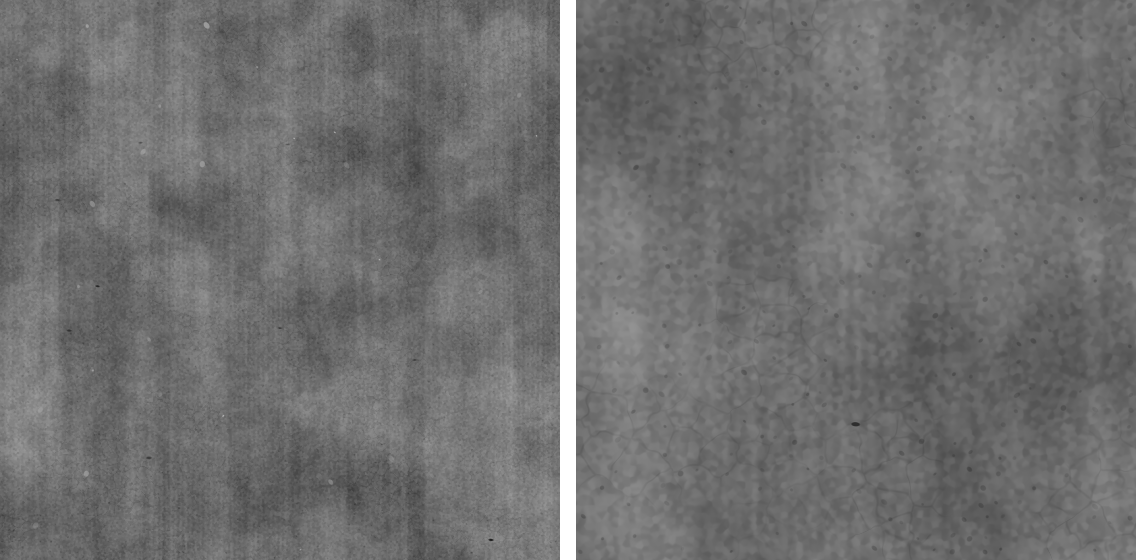
Left, the full canvas; right, a detail of the centre.
A Shadertoy shader for this texture:

```glsl
// Weathered grey plaster with soft clouds, vertical streaks, hairline cracks and flecks.

const float BASE_GREY = 0.432;
const float TAU = 6.28318;

// Three random values in 0..1 for a cell.
vec3 hash3(vec2 cell, float seed) {
    vec3 q = fract(vec3(cell.xyx + seed * 17.3) * vec3(0.1031, 0.1030, 0.0973));
    q += dot(q, q.yxz + 33.33);
    return fract((q.xxy + q.yzz) * q.zyx);
}

// Smooth cellular noise: random tones blended by distance, about -0.5..0.5.
float cellBlend(vec2 p, float seed) {
    vec2 cell = floor(p), local = fract(p);
    float tone = 0.0, total = 0.0;
    for (int y = -1; y <= 1; y++)
    for (int x = -1; x <= 1; x++) {
        vec2 offset = vec2(x, y);
        vec3 rnd = hash3(cell + offset, seed);
        vec2 d = offset + rnd.xy - local;
        float weight = exp(-5.0 * dot(d, d));
        tone += weight * rnd.z;
        total += weight;
    }
    return tone / total - 0.5;
}

// Gap between the two nearest cell points: zero along cell borders.
float cellBorder(vec2 p, float seed) {
    vec2 cell = floor(p), local = fract(p);
    float nearest = 8.0, second = 8.0;
    for (int y = -1; y <= 1; y++)
    for (int x = -1; x <= 1; x++) {
        vec2 offset = vec2(x, y);
        float d = length(offset + hash3(cell + offset, seed).xy - local);
        second = min(second, max(nearest, d));
        nearest = min(nearest, d);
    }
    return second - nearest;
}

// Scattered oval spots of varied size and strength; radii in canvas units.
float spots(vec2 p, float freq, float chance, vec2 radii, vec2 stretch, float edge, float seed) {
    vec2 cell = floor(p * freq);
    vec3 place = hash3(cell, seed);
    vec3 look = hash3(cell, seed + 5.0);
    vec2 d = (fract(p * freq) - mix(vec2(0.25), vec2(0.75), place.xy)) / freq;
    d.x += d.y * (look.z - 0.5);
    float radius = mix(radii.x, radii.y, look.x);
    float shape = 1.0 - smoothstep(radius - edge, radius + edge, length(d / stretch));
    return shape * step(place.z, chance) * mix(0.35, 1.0, look.y);
}

// Broad mottling in four layers.
float clouds(vec2 p) {
    vec2 warp = 0.03 * vec2(cellBlend(p * 13.0, 1.0), cellBlend(p * 13.0, 2.0));
    p += warp;
    return 0.13 * cellBlend(p * vec2(5.0, 5.5), 3.0)
         + 0.11 * cellBlend(p * vec2(10.0, 11.5), 4.0)
         + 0.055 * cellBlend(p * 25.0, 6.0)
         + 0.045 * cellBlend(p * 62.0, 7.0);
}

// Long vertical brush marks and a faint fine ribbing.
float streaks(vec2 p) {
    float broad = 0.065 * cellBlend(p * vec2(26.0, 1.6), 8.0);
    float narrow = 0.05 * cellBlend(p * vec2(95.0, 4.0), 9.0);
    float fade = 0.5 + cellBlend(p * vec2(7.0, 4.0), 10.0);
    float ribs = sin(TAU * p.x * 112.0 + 0.8 * sin(p.x * 41.0));
    return broad + narrow + 0.012 * fade * ribs;
}

// Broken hairline cracks, 0..1.
float cracks(vec2 p) {
    vec2 bent = p + 0.006 * vec2(cellBlend(p * 120.0, 11.0), cellBlend(p * 120.0, 12.0));
    float line = 1.0 - smoothstep(0.0, 0.12, cellBorder(bent * 52.0, 13.0));
    return line * smoothstep(-0.15, 0.3, cellBlend(p * 16.0, 14.0));
}

void mainImage(out vec4 fragColor, in vec2 fragCoord) {
    vec2 p = fragCoord / iResolution.y;
    float edge = 0.8 / iResolution.y;

    // Wall surface
    float grey = BASE_GREY + clouds(p) + streaks(p);
    grey += 0.085 * cellBlend(p * 290.0, 15.0);
    grey -= 0.035 * cracks(p);

    // Dark pores
    grey -= 0.085 * spots(p, 105.0, 0.22, vec2(0.0007, 0.0017), vec2(1.0), edge, 16.0);

    // Pale flecks, tiny bright grains and dark chips
    float flecks = spots(p, 9.0, 0.24, vec2(0.0025, 0.0062), vec2(0.85, 1.0), edge, 21.0);
    float grains = spots(p, 14.0, 0.07, vec2(0.001, 0.0018), vec2(1.0), edge, 32.0);
    float chips = spots(p, 13.0, 0.06, vec2(0.0015, 0.003), vec2(1.6, 0.8), edge, 43.0);
    grey = mix(grey, 0.66, 0.85 * flecks);
    grey = mix(grey, 0.75, grains);
    grey = mix(grey, 0.06, chips);

    fragColor = vec4(vec3(grey), 1.0);
}
```
